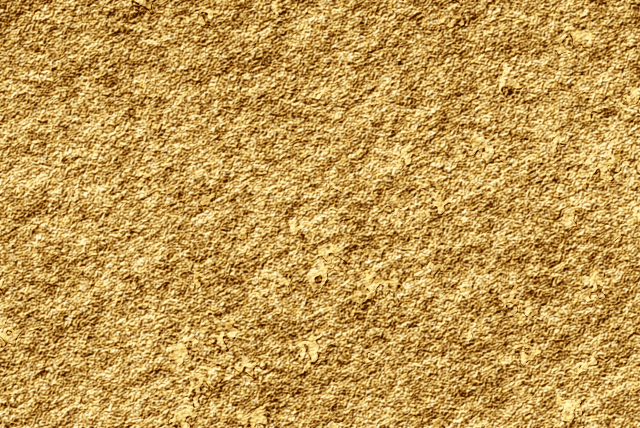
Reproduce this texture procedurally as a Shadertoy shader.

```glsl
// Rough gold plaster: layers of gradient-noise grains lit from the upper left,
// scattered with smoother ragged flakes that cast small shadows. The summed light
// value, in standard deviations, is looked up in a ramp of gold tones.

const vec2  LIGHT = vec2(-0.5, 0.866);   // direction towards the light
const float GRAIN_ANGLE = 0.5;           // lean of the crumbs, radians
const vec2  GRAIN_STRETCH = vec2(0.92, 1.06);
const float GRAIN_BODY = 4.4;            // brightness of a grain's own height
const float GRAIN_SHADE = 2.15;          // shade thrown by the grain above it
const float NOISE_GAIN = 4.5;            // brings plain noise to unit deviation
const float BEND_SIZE = 0.0025;          // irregular shift of the grains
const float FLAKE_GRID = 9.0;            // flake cells per canvas height
const float FLAKE_SHARE = 0.42;
const float FLAKE_GLOW = 1.0;
const float FLAKE_SHADOW = 1.3;
const float CREVICE_DEPTH = 0.6;
const float PIT_DEPTH = 0.7;
const float BROAD_STRENGTH = 0.16;
const float TONE_SHIFT = 0.14;
const vec3  HUE_DRIFT = vec3(0.0, 0.05, 0.30);  // orange to pale yellow

// Layer frequencies per canvas height, fine to coarse, and their strengths
const int   LAYERS = 4;
const float FREQUENCY[LAYERS] = float[](163.0, 84.0, 36.0, 13.0);
const float STRENGTH[LAYERS]  = float[](0.76, 0.52, 0.36, 0.25);

// Gold ramp and the light value at which each tone is reached
const int STOPS = 8;
const vec3 GOLD[STOPS] = vec3[](
    vec3(0.20, 0.07, 0.00), vec3(0.36, 0.16, 0.02),
    vec3(0.53, 0.33, 0.08), vec3(0.67, 0.48, 0.18),
    vec3(0.79, 0.62, 0.31), vec3(0.89, 0.75, 0.45),
    vec3(0.97, 0.89, 0.61), vec3(1.00, 0.96, 0.76));
const float LEVEL[STOPS] = float[](-2.8, -1.96, -1.18, -0.52, 0.09, 0.76, 1.56, 2.5);

// Two random values in 0..1 for a lattice cell
vec2 hash2(vec2 cell) {
    uvec2 v = uvec2(ivec2(cell)) * 1664525u + 1013904223u;
    v.x += v.y * 1664525u;
    v.y += v.x * 1664525u;
    v ^= v >> 16u;
    v.x += v.y * 1664525u;
    v.y += v.x * 1664525u;
    v ^= v >> 16u;
    return vec2(v & 65535u) / 65535.0;
}

float cornerSlope(vec2 cell, vec2 offset) {
    float angle = 6.2832 * hash2(cell).x;
    return dot(vec2(cos(angle), sin(angle)), offset);
}

float gradientNoise(vec2 p) {
    vec2 i = floor(p), f = p - i;
    vec2 u = f * f * f * (f * (f * 6.0 - 15.0) + 10.0);
    vec2 e = vec2(1.0, 0.0);
    return mix(mix(cornerSlope(i, f), cornerSlope(i + e.xy, f - e.xy), u.x),
               mix(cornerSlope(i + e.yx, f - e.yx), cornerSlope(i + 1.0, f - 1.0), u.x), u.y);
}

mat2 rotation(float a) {
    return mat2(cos(a), -sin(a), sin(a), cos(a));
}

// Light on one layer: a grain's own height less the shade of the one towards the light
float grains(vec2 p, float frequency) {
    mat2 lean = rotation(GRAIN_ANGLE);
    vec2 q = lean * p * GRAIN_STRETCH * frequency + frequency;
    vec2 towardLight = lean * LIGHT * GRAIN_STRETCH * 0.5;
    return GRAIN_BODY * gradientNoise(q) - GRAIN_SHADE * gradientNoise(q + towardLight);
}

// x: flake cover, y: shadow cover, z: slope light across the flake
vec3 flakes(vec2 p, vec2 ragged) {
    vec2 g = p * FLAKE_GRID, home = floor(g);
    vec3 result = vec3(0.0);
    for (int y = -1; y <= 1; y++)
    for (int x = -1; x <= 1; x++) {
        vec2 cell = home + vec2(x, y);
        vec2 place = hash2(cell + 71.0), kind = hash2(cell + 307.0);
        if (kind.x > FLAKE_SHARE) continue;
        float radius = mix(0.10, 0.29, kind.y * kind.y);
        mat2 turn = rotation(GRAIN_ANGLE + 1.6 * (place.x - 0.5));
        vec2 shape = vec2(0.7, 1.35) / radius;
        vec2 d = g - cell - place + ragged * radius;
        vec2 shifted = d + LIGHT * radius * 0.45;
        float cover = smoothstep(1.15, 0.65, length(turn * d * shape));
        float shade = smoothstep(1.1, 0.75, length(turn * shifted * shape));
        result.z = mix(result.z, dot(d, LIGHT) / radius, cover);
        result.xy = max(result.xy, vec2(cover, shade));
    }
    result.y *= 1.0 - result.x;
    return result;
}

// Short dark creases: thin zero lines of a noise, broken up by a second noise
float crevices(vec2 p) {
    float line = smoothstep(0.09, 0.02, abs(gradientNoise(p * 26.0 + 7.0)));
    return line * smoothstep(0.02, 0.25, gradientNoise(p * 19.0 + 43.0));
}

void mainImage(out vec4 fragColor, in vec2 fragCoord) {
    vec2 p = fragCoord / iResolution.y;

    // Shift grains a little and tear the flake outlines
    vec2 bend = vec2(gradientNoise(p * 47.0 + 13.0), gradientNoise(p * 47.0 + 59.0));
    vec2 warped = p + bend * BEND_SIZE;
    vec3 flake = flakes(p, bend * 2.4);

    // Sum the lit layers; flakes are smoother than the crumbs around them
    float light = TONE_SHIFT + BROAD_STRENGTH * NOISE_GAIN * gradientNoise(p * 2.6 + 5.0);
    for (int i = 0; i < LAYERS; i++) {
        float smoothing = i < 2 ? 1.0 - 0.4 * flake.x : 1.0;
        light += STRENGTH[i] * smoothing * grains(warped, FREQUENCY[i]);
    }

    // Flake glow and shadow, then dark creases and pits between the crumbs
    light += flake.x * (FLAKE_GLOW + 0.5 * flake.z) - FLAKE_SHADOW * flake.y;
    float pit = smoothstep(0.24, 0.46, gradientNoise(warped * 44.0 + 91.0));
    light -= (PIT_DEPTH * pit + CREVICE_DEPTH * crevices(p + bend * 0.008)) * (1.0 - flake.x);

    // Gold ramp, with a drifting hue and slightly yellower flakes
    vec3 color = GOLD[0];
    for (int i = 1; i < STOPS; i++)
        color = mix(color, GOLD[i], clamp((light - LEVEL[i - 1]) / (LEVEL[i] - LEVEL[i - 1]), 0.0, 1.0));
    color *= 1.0 + HUE_DRIFT * gradientNoise(p * 53.0 + 23.0);
    color *= mix(vec3(1.0), vec3(1.01, 1.0, 0.94), flake.x);

    fragColor = vec4(color, 1.0);
}
```
